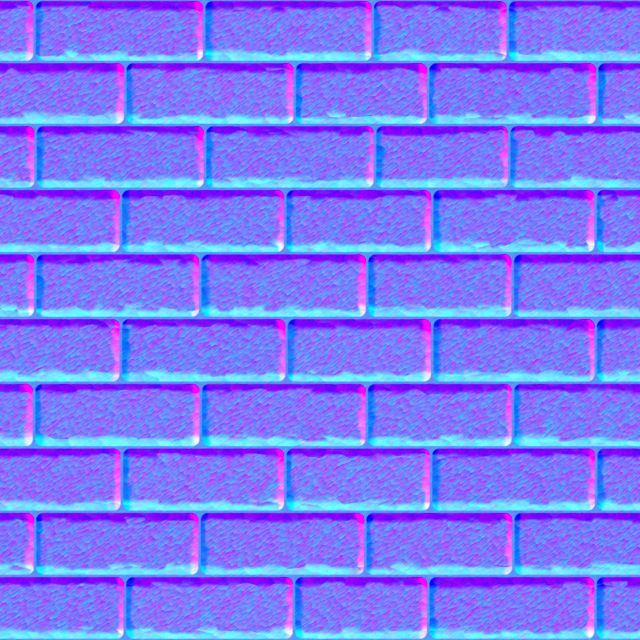
A WebGL 2 fragment shader for this texture map:

```glsl
#version 300 es
precision highp float;

uniform vec2 u_resolution;
out vec4 fragColor;

const float PI = 3.14159;
const float ROWS = 10.0;
const float ROW_DRIFT = 0.0125;
const float JOINT_JITTER = 0.004;
const float HALF_JOINT = 0.0020;
const float CORNER_RADIUS = 0.011;
const float EDGE_SOFTNESS = 0.0016;

// Vertical joint positions for the two course offsets, in two spacings
const vec4 EVEN_LONG = vec4(0.056, 0.320, 0.584, 0.795);
const vec4 ODD_LONG = vec4(0.197, 0.460, 0.670, 0.932);
const vec4 EVEN_SHORT = vec4(0.055, 0.312, 0.572, 0.801);
const vec4 ODD_SHORT = vec4(0.190, 0.447, 0.675, 0.932);

// Bevel widths
const float LEFT_WIDTH = 0.0130;
const float RIGHT_WIDTH = 0.0135;
const float TOP_WIDTH = 0.0165;
const float BOTTOM_WIDTH = 0.0180;
const float CHAMFER_WIDTH = 0.0190;

// Slopes, encoded as red and green around one half
const vec2 FACE_SLOPE = vec2(-0.01, -0.06);
const vec2 MORTAR_SLOPE = vec2(-0.32, 0.17);
const vec2 LEFT_SLOPE = vec2(-0.85, -0.02);
const vec2 RIGHT_SLOPE = vec2(0.92, -0.18);
const vec2 TOP_SLOPE = vec2(0.0, -0.98);
const vec2 BOTTOM_SLOPE = vec2(-0.10, 0.90);
const vec2 CHAMFER_SLOPE = vec2(0.40, -0.55);
const float BLUE_LEVEL = 0.99;

const vec2 FACET_SCALE = vec2(36.0, 60.0);
const vec2 GRAIN_SCALE = vec2(90.0, 205.0);
const float GRAIN_STRENGTH = 0.52;
const float BRICK_TILT = 0.06;

float hash(vec2 p) {
    return fract(sin(dot(p, vec2(127.1, 311.7))) * 43758.5);
}

// Smoothed cellular noise: offset to the nearest seed in xy, cell value in z
vec3 cells(vec2 p, float sharpness) {
    vec2 base = floor(p);
    vec4 sum = vec4(0.0);
    for (int j = -1; j <= 1; j++) {
        for (int i = -1; i <= 1; i++) {
            vec2 id = base + vec2(i, j);
            vec2 offset = id + vec2(hash(id), hash(id + 57.3)) - p;
            float weight = exp(-sharpness * dot(offset, offset));
            sum += weight * vec4(offset, hash(id + 19.7), 1.0);
        }
    }
    return sum.xyz / max(sum.w, 1e-6);
}

float bevel(float dist, float width) {
    return 1.0 - smoothstep(0.4 * width, width, dist);
}

// Diagonal embossed grain as a slope
vec2 grain(vec2 uv, float scale) {
    vec2 diagonal = vec2(uv.x + uv.y, uv.x - uv.y) * GRAIN_SCALE * scale;
    vec3 g = cells(diagonal, 6.0);
    float streak = g.y + 0.9 * (g.z - 0.5);
    return vec2(streak, -streak) + 0.4 * g.x;
}

void main() {
    vec2 uv = gl_FragCoord.xy / u_resolution;
    float pixel = 1.0 / min(u_resolution.x, u_resolution.y);

    // Course, counted from the top
    float down = 1.0 - uv.y;
    float course = (down + ROW_DRIFT * sin(PI * down) * (1.0 - down) * (1.0 - down)) * ROWS;
    float row = floor(course);
    bool odd = mod(row, 2.0) > 0.5;
    bool longSpacing = row < 2.5 || row > 8.5;
    vec4 joints = longSpacing ? (odd ? ODD_LONG : EVEN_LONG) : (odd ? ODD_SHORT : EVEN_SHORT);

    // Distances to the joints on both sides, wrapping across the canvas
    float left = 1.0;
    float right = 1.0;
    float brick = 0.0;
    for (int i = 0; i < 4; i++) {
        float joint = joints[i] + JOINT_JITTER * (hash(vec2(row, float(i))) - 0.5);
        float fromJoint = fract(uv.x - joint);
        if (fromJoint < left) {
            left = fromJoint;
            brick = float(i);
        }
        right = min(right, fract(joint - uv.x));
    }
    float height = fract(course);
    vec4 sides = vec4(left, right, height / ROWS, (1.0 - height) / ROWS) - HALF_JOINT;

    // Chipped bevels
    vec3 facet = cells(uv * FACET_SCALE, 14.0);
    vec3 chip = cells(uv * FACET_SCALE * 2.5 + 7.0, 8.0);
    float wear = 0.50 + 0.75 * facet.z + 0.20 * chip.z;
    float strength = 0.88 + 0.24 * chip.z;
    vec2 slope = FACE_SLOPE;
    slope += BRICK_TILT * (vec2(hash(vec2(row, brick) + 3.1), hash(vec2(brick, row) + 8.6)) - 0.5);
    vec2 rightSlope = RIGHT_SLOPE + vec2(0.0, 0.6 * (height - 0.5));
    vec2 edges = LEFT_SLOPE * bevel(sides.x, LEFT_WIDTH * wear)
        + rightSlope * bevel(sides.y, RIGHT_WIDTH * wear)
        + TOP_SLOPE * bevel(sides.z, TOP_WIDTH * wear)
        + BOTTOM_SLOPE * bevel(sides.w, BOTTOM_WIDTH * wear)
        + CHAMFER_SLOPE * bevel(0.7 * (sides.y + sides.z), CHAMFER_WIDTH * wear);
    float edgeAmount = min(length(edges), 1.0);
    slope += edges * strength + 0.3 * facet.xy * edgeAmount;

    // Rounded brick outline over mortar
    vec2 inset = vec2(min(sides.x, sides.y), min(sides.z, sides.w));
    float outline = CORNER_RADIUS - length(max(CORNER_RADIUS - inset, 0.0));
    float soft = max(EDGE_SOFTNESS, pixel);
    slope = mix(MORTAR_SLOPE, slope, smoothstep(-soft, soft, outline));

    // Rough surface, calmer on the bevels
    vec2 rough = grain(uv, 1.0) + 0.5 * grain(uv + 0.37, 0.55);
    slope += GRAIN_STRENGTH * rough * mix(1.0, 0.35, edgeAmount);

    fragColor = vec4(clamp(0.5 + 0.5 * slope, 0.0, 1.0), BLUE_LEVEL, 1.0);
}
```
